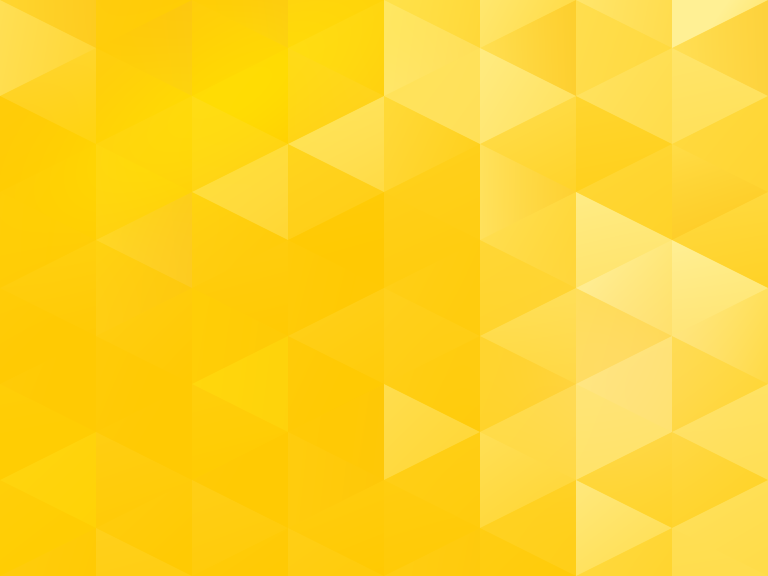
Reproduce this background procedurally as a WebGL 1 fragment shader.

```glsl
precision highp float;
// Golden triangle mosaic: eight columns of sideways triangles, six to a column edge.
// Three families of lines cut the plane into cells; each cell gets a tone from broad
// light areas plus a hash, and a soft linear gradient in its own direction.

uniform vec2 u_resolution;

float hash(vec2 cell) {
  vec3 h = fract(vec3(cell.xyx) * vec3(0.1031, 0.1030, 0.0973));
  h += dot(h, h.yzx + 33.33);
  return fract((h.x + h.y) * h.z);
}

// Round soft patch, 1 at its middle
float patchAt(vec2 p, vec2 middle, float tightness) {
  vec2 d = p - middle;
  return exp(-tightness * dot(d, d));
}

vec3 mosaic(vec2 p) {
  // Cell index: column, and count of diagonals crossed going up
  float column = floor(p.x);
  float level = floor(p.y - 0.5 * p.x) + floor(p.y + 0.5 * p.x);
  vec2 centre = vec2(column + 0.5, 0.5 * (level + 1.0));
  vec2 cell = vec2(column, level) + 20.0;
  float pick = hash(cell);
  float turn = hash(cell + 57.0);

  // Pale right side, its edge leaning left towards the top
  float pale = 0.75 * smoothstep(3.6, 6.6, centre.x + 0.35 * (centre.y - 3.0));
  pale *= 1.0 - 0.75 * patchAt(centre, vec2(7.0, 4.4), 1.6);
  pale *= 1.0 - 0.6 * patchAt(centre, vec2(6.0, 5.6), 3.0);
  float tone = pale * (0.35 + 0.7 * pick) + 0.13 * pick * pick;

  // Light accents: top corners, the step down the gold, and the pale right flank
  tone += 0.42 * patchAt(centre, vec2(0.4, 5.6), 3.0);
  tone += 0.42 * patchAt(centre, vec2(2.5, 4.0), 7.0);
  tone += 0.45 * patchAt(centre, vec2(3.5, 4.5), 7.0);
  tone += 0.40 * patchAt(centre, vec2(4.5, 5.7), 2.5);
  tone += 0.32 * patchAt(centre, vec2(4.5, 1.5), 7.0);
  tone += 0.30 * patchAt(centre, vec2(5.5, 1.5), 7.0);
  tone += 0.30 * patchAt(centre, vec2(6.6, 5.0), 7.0);
  tone += 0.30 * patchAt(centre, vec2(7.5, 5.8), 4.0);
  tone += 0.22 * patchAt(centre, vec2(7.0, 2.5), 1.8);
  tone += 0.14 * patchAt(centre, vec2(1.5, 3.5), 5.0);

  // Gradient across the cell, mostly falling along a diagonal
  float angle = 2.5 + 1.6 * (turn - 0.5);
  float slope = dot(p - centre, vec2(cos(angle), sin(angle)));
  tone += slope * (0.06 + 0.5 * tone * hash(cell + 113.0));
  tone = clamp(tone, 0.0, 1.0);

  vec3 color = mix(vec3(1.0, 0.79, 0.01), vec3(1.0, 0.94, 0.58), tone);

  // Lemon band from the top down to the left edge, and spots at the lower left
  vec2 band = p - vec2(2.4, 5.0);
  float across = dot(band, vec2(-0.53, 0.85));
  float along = dot(band, vec2(0.85, 0.53));
  float lemon = exp(-1.6 * across * across - 0.22 * along * along);
  lemon += 0.55 * patchAt(centre, vec2(2.5, 2.0), 5.0);
  lemon += 0.45 * patchAt(centre, vec2(0.5, 1.0), 3.0);
  lemon *= (0.65 + 0.35 * turn) * (1.0 - 0.7 * tone);
  color = mix(color, vec3(1.0, 0.89, 0.01), 0.9 * lemon);

  // Peach cast at the lower right
  float peach = patchAt(p, vec2(6.6, 2.1), 0.8) * (0.4 + 0.6 * turn);
  color = mix(color, vec3(1.0, 0.86, 0.50), 0.6 * peach);

  // A few cells lean to amber
  float amber = smoothstep(0.7, 1.0, turn) * (0.5 - slope);
  amber += 0.9 * patchAt(centre, vec2(7.5, 4.0), 9.0) * (0.5 - slope);
  return mix(color, vec3(0.98, 0.75, 0.14), 0.4 * amber);
}

void main() {
  // Average of a 3 by 3 grid inside the fragment smooths the edges
  vec3 sum = vec3(0.0);
  for (int i = 0; i < 3; i++) {
    for (int j = 0; j < 3; j++) {
      vec2 offset = (vec2(float(i), float(j)) - 1.0) / 3.0;
      sum += mosaic((gl_FragCoord.xy + offset) * 6.0 / u_resolution.y);
    }
  }
  gl_FragColor = vec4(sum / 9.0, 1.0);
}
```
